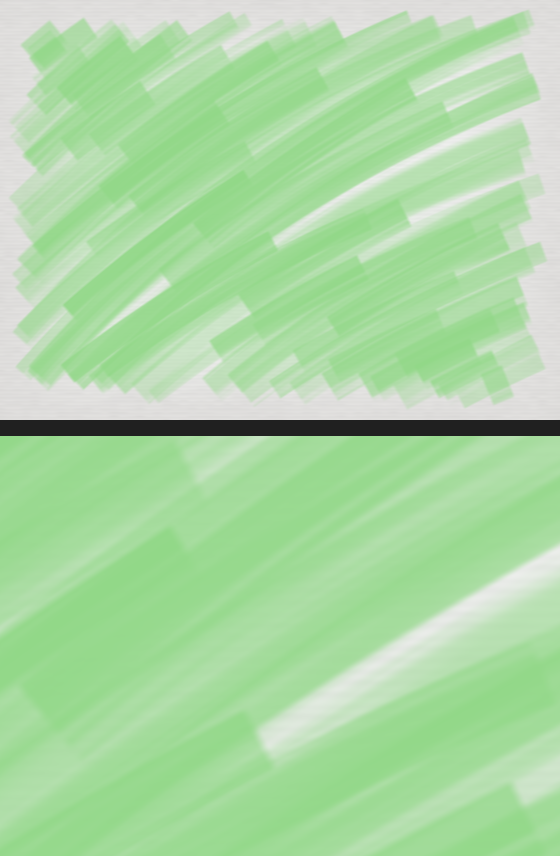
Top: the whole. Bottom: its middle third, enlarged.
Reproduce this background procedurally as a Shadertoy shader.

```glsl
// Translucent green marker strokes scribbled diagonally over ribbed grey paper.
// Bowed, streaky strokes are layered in a loop and end inside a paper margin,
// so the wrapped paper grain alone crosses the edges and the canvas tiles.

const int STROKES = 62;
const float BEND = 0.16;
const vec3 INK = vec3(0.565, 0.845, 0.525);
const vec3 PAPER_RIM = vec3(0.873, 0.868, 0.862);
const vec3 PAPER_CORE = vec3(0.915, 0.918, 0.912);

float hash(vec2 p) {
    return fract(sin(dot(p, vec2(127.1, 311.7))) * 43758.5453);
}

// Value noise that repeats after a whole number of cells
float wrapNoise(vec2 p, vec2 period) {
    vec2 cell = floor(p);
    vec2 f = fract(p);
    f = f * f * (3.0 - 2.0 * f);
    vec2 a = mod(cell, period);
    vec2 b = mod(cell + 1.0, period);
    return mix(mix(hash(a), hash(vec2(b.x, a.y)), f.x),
               mix(hash(vec2(a.x, b.y)), hash(b), f.x), f.y);
}

// Fine horizontal ribs, fibres and a paler centre; uv runs from 0 to 1
vec3 paper(vec2 uv) {
    vec2 rim = smoothstep(0.0, 0.2, uv) * smoothstep(0.0, 0.2, 1.0 - uv);
    vec3 colour = mix(PAPER_RIM, PAPER_CORE, rim.x * rim.y);
    float fibre = wrapNoise(uv * vec2(64.0, 128.0), vec2(64.0, 128.0)) - 0.5;
    float cloud = wrapNoise(uv * vec2(12.0, 9.0), vec2(12.0, 9.0)) - 0.5;
    float rib = sin(6.2831853 * (uv.y * 110.0 + 0.3 * fibre));
    return colour + 0.007 * rib + 0.018 * fibre + 0.012 * cloud;
}

// Bristle marks: long along x, thin along y
float bristles(vec2 q, float seed) {
    vec2 period = vec2(512.0);
    vec2 shift = vec2(83.0, 191.0) * seed;
    float broad = wrapNoise(q * vec2(2.0, 42.0) + shift, period);
    float fine = wrapNoise(q * vec2(4.0, 125.0) + shift.yx, period);
    return 0.55 * broad + 0.45 * fine;
}

// Ink coverage of one bowed stroke with square ends and one dry side
float stroke(vec2 p, vec2 from, vec2 to, float halfWidth, float seed) {
    vec2 axis = normalize(to - from);
    float halfLen = 0.5 * distance(from, to);
    vec2 q = p - 0.5 * (from + to);
    float along = dot(q, axis);
    float across = dot(q, vec2(-axis.y, axis.x))
                 - BEND * (halfLen * halfLen - along * along);
    float t = across / halfWidth;
    float past = abs(along) - halfLen * (1.0 + 2.0 * BEND * across);
    if (abs(t) > 1.0 || past > 0.005) return 0.0;

    float shape = smoothstep(0.005, -0.005, past) * smoothstep(1.0, 0.78, abs(t));
    float wet = smoothstep(-1.1, 0.3, seed < 0.7 ? t : -t);
    float streak = bristles(vec2(along, across), seed);
    return shape * smoothstep(0.1, 0.85, streak + 0.55 * wet - 0.2);
}

// Distances (back, forward) from c along dir to the sides of a box
vec2 chord(vec2 c, vec2 dir, vec2 low, vec2 high) {
    vec2 back = (low - c) / dir;
    vec2 ahead = (high - c) / dir;
    return vec2(max(back.x, back.y), min(ahead.x, ahead.y));
}

// Total ink density of all strokes, p in canvas heights
float scribble(vec2 p, float aspect) {
    float bare = 1.0;
    for (int i = 0; i < STROKES; i++) {
        float id = float(i);
        vec4 r = vec4(hash(vec2(id, 1.7)), hash(vec2(id, 4.3)),
                      hash(vec2(id, 7.9)), hash(vec2(id, 12.1)));

        // Centres step from the upper left to the lower right corner
        float s = (id + 0.15 + 0.7 * r.x) / float(STROKES);
        vec2 centre = mix(vec2(0.085, 0.89), vec2(aspect - 0.1, 0.09), s);
        float angle = mix(0.70, 0.43, s) + 0.12 * (r.y - 0.5);
        vec2 dir = vec2(cos(angle), sin(angle));
        vec2 low = vec2(0.038, 0.085 - 0.04 * s);
        vec2 span = chord(centre, dir, low, vec2(aspect - 0.038, 0.955));
        span += vec2(r.z, -r.w) * 0.07;

        // Some strokes are shorter, denser retouches
        bool retouch = i % 5 == 1 || i % 5 == 3;
        float len = span.y - span.x;
        if (retouch) {
            span.x += 0.4 * r.w * len;
            span.y = span.x + len * (0.35 + 0.25 * r.z);
        }
        float halfWidth = 0.028 + 0.018 * r.w;
        float load = retouch ? 0.5 + 0.4 * r.y : 0.3 + 0.35 * r.z;
        bare *= 1.0 - load * stroke(p, centre + dir * span.x,
                                    centre + dir * span.y, halfWidth, r.x);
    }
    return 1.0 - bare;
}

void mainImage(out vec4 fragColor, in vec2 fragCoord) {
    vec2 uv = fragCoord / iResolution.xy;
    float aspect = iResolution.x / iResolution.y;
    float density = scribble(fragCoord / iResolution.y, aspect);
    fragColor = vec4(mix(paper(uv), INK, density), 1.0);
}
```
